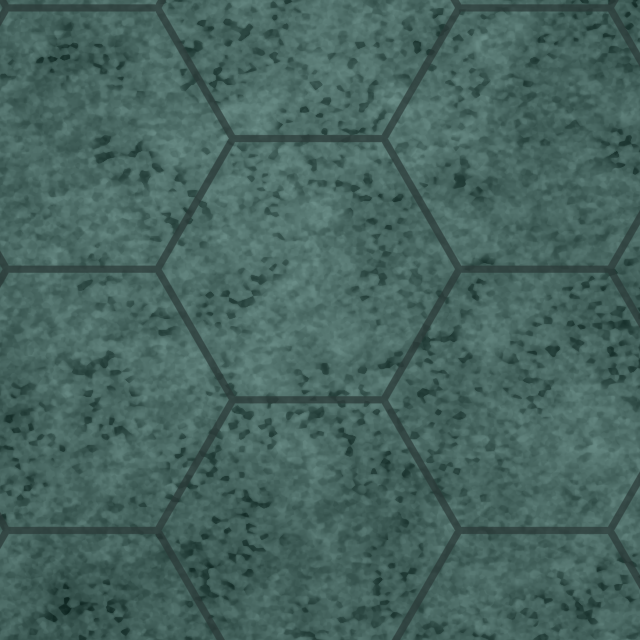
Give the GLSL for this pattern, as a WebGL 1 fragment shader.

```glsl
precision highp float;

uniform vec2 u_resolution;

// Tile layout, in canvas units
const float TILE_HEIGHT = 0.4082;
const vec2 TILE_CENTER = vec2(0.4818, 0.5794);
const float LINE_WIDTH = 0.0112;
const float LINE_SOFTNESS = 0.0012;

// Colours
const vec3 STONE = vec3(0.288, 0.410, 0.388);
const vec3 TONE_STEP = vec3(0.160, 0.180, 0.178);
const vec3 LINE_COLOR = vec3(0.165, 0.225, 0.218);
const float LINE_OPACITY = 0.72;

// Wear: amounts are in tone units, scales in cells per canvas
const float TILE_VARIATION = 0.10;
const float CLOUD_SCALE = 4.0;
const float CLOUD_AMOUNT = 0.50;
const float PATCH_SCALE = 13.0;
const float PATCH_AMOUNT = 0.38;
const float MOTTLE_SCALE = 42.0;
const float MOTTLE_AMOUNT = 0.36;
const float GRAIN_SCALE = 105.0;
const float GRAIN_AMOUNT = 0.62;
const float FINE_SCALE = 180.0;
const float FINE_AMOUNT = 0.32;
const float PIT_AMOUNT = 0.55;
const float STAIN_AMOUNT = 0.38;
const float GLOW_AMOUNT = 0.22;

vec3 hash3(vec2 p) {
  vec3 q = fract(p.xyx * vec3(0.1031, 0.1030, 0.0973));
  q += dot(q, q.yxz + 33.33);
  return fract((q.xxy + q.yzz) * q.zyx);
}

// Cellular noise whose cell values blend smoothly, centred on zero
float cellNoise(vec2 p) {
  vec2 cell = floor(p);
  vec2 local = fract(p);
  float sum = 0.0;
  float weightSum = 0.0;
  for (int y = -1; y <= 1; y++) {
    for (int x = -1; x <= 1; x++) {
      vec2 offset = vec2(float(x), float(y));
      vec3 rnd = hash3(cell + offset + 71.0);
      vec2 d = offset + rnd.xy - local;
      float weight = exp(-6.0 * dot(d, d));
      sum += weight * rnd.z;
      weightSum += weight;
    }
  }
  return sum / weightSum - 0.5;
}

// Layered sines that bend the sampling position
vec2 warp(vec2 p) {
  vec2 bend = sin(p.yx * 17.0 + vec2(0.4, 2.1));
  bend += 0.5 * sin(p.yx * 41.0 + p * 23.0 + vec2(1.7, 4.0));
  return p + 0.016 * bend;
}

float hexRadius(vec2 p) {
  p = abs(p);
  return max(p.y, dot(p, vec2(0.8660254, 0.5)));
}

// Returns the distance to the nearest tile edge, then the tile centre
vec3 hexTile(vec2 p) {
  vec2 period = TILE_HEIGHT * vec2(1.7320508, 1.0);
  vec2 centerA = period * floor(p / period + 0.5);
  vec2 centerB = period * (floor(p / period) + 0.5);
  float radiusA = hexRadius(p - centerA);
  float radiusB = hexRadius(p - centerB);
  vec2 center = radiusA < radiusB ? centerA : centerB;
  return vec3(0.5 * TILE_HEIGHT - min(radiusA, radiusB), center);
}

float blob(vec2 p, vec2 center, float radius) {
  vec2 d = (p - center) / radius;
  return exp(-dot(d, d));
}

float stoneTone(vec2 p) {
  vec2 bent = warp(p);
  vec2 streaked = p * vec2(0.85, 1.1);
  float patches = cellNoise(bent * PATCH_SCALE);
  float grain = cellNoise(streaked * GRAIN_SCALE);
  float tone = CLOUD_AMOUNT * cellNoise(bent * CLOUD_SCALE);
  tone += PATCH_AMOUNT * patches;
  tone += MOTTLE_AMOUNT * cellNoise(warp(streaked) * MOTTLE_SCALE);
  tone += GRAIN_AMOUNT * grain;
  tone += FINE_AMOUNT * cellNoise(p * FINE_SCALE);

  // Dark pits gather in the darker patches
  float pits = smoothstep(0.16, 0.40, -grain);
  tone -= PIT_AMOUNT * pits * smoothstep(0.15, -0.25, patches);

  // Broad stains and a paler area
  float stain = blob(bent, vec2(0.12, 0.07), 0.17);
  stain += 0.7 * blob(bent, vec2(0.0, 0.36), 0.11);
  stain += 0.5 * blob(bent, vec2(0.78, 0.20), 0.16);
  tone += GLOW_AMOUNT * blob(bent, vec2(0.42, 0.88), 0.28);
  return tone - STAIN_AMOUNT * stain;
}

void main() {
  float canvasSize = min(u_resolution.x, u_resolution.y);
  vec2 uv = gl_FragCoord.xy / canvasSize;
  vec3 tile = hexTile(uv - TILE_CENTER);

  vec2 tileId = floor(tile.yz / TILE_HEIGHT * 4.0 + 0.5);
  float tone = stoneTone(uv) + TILE_VARIATION * (hash3(tileId + 50.0).z - 0.5);
  vec3 color = STONE + TONE_STEP * tone;

  // Joint lines let some of the stone show through
  float soft = max(LINE_SOFTNESS, 0.75 / canvasSize);
  float line = 1.0 - smoothstep(-soft, soft, tile.x - 0.5 * LINE_WIDTH);
  color = mix(color, LINE_COLOR, LINE_OPACITY * line);

  gl_FragColor = vec4(clamp(color, 0.0, 1.0), 1.0);
}
```
